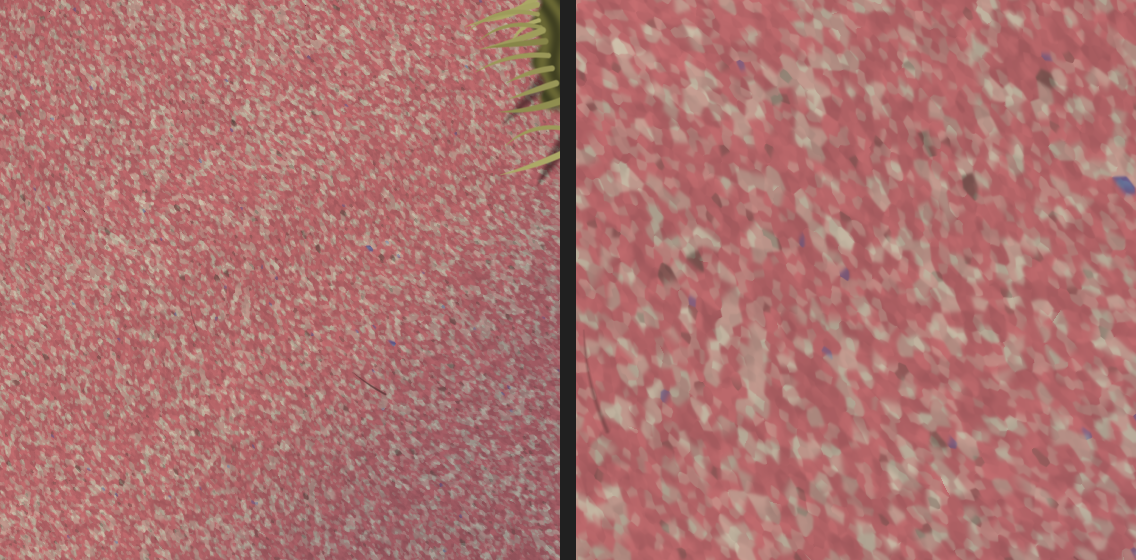
Left: the whole. Right: its middle third, enlarged.
Reproduce this texture procedurally as a Shadertoy shader.

```glsl
const vec3 RED_DARK   = vec3(0.63, 0.345, 0.36);
const vec3 RED_LIGHT  = vec3(0.78, 0.435, 0.445);
const vec3 CREAM      = vec3(0.75, 0.695, 0.62);
const vec3 DARK_SPECK = vec3(0.38, 0.30, 0.27);
const vec3 BLUE_SPECK = vec3(0.22, 0.33, 0.62);
const vec3 SHADE_TINT = vec3(0.86, 0.88, 0.93);
const vec3 LEAF_DEEP  = vec3(0.25, 0.25, 0.13);
const vec3 LEAF_MID   = vec3(0.45, 0.44, 0.22);
const vec3 LEAF_PALE  = vec3(0.72, 0.71, 0.44);
const vec3 TWIG       = vec3(0.36, 0.22, 0.22);

vec3 hash3(vec2 cell) {
    vec3 q = fract(cell.xyx * vec3(0.1031, 0.1030, 0.0973));
    q += dot(q, q.yxz + 33.33);
    return fract((q.xxy + q.yzz) * q.zyx);
}

// Broad, gentle variation from -1 to 1
float layeredSines(vec2 p) {
    return 0.5 * sin(p.x * 7.0 + 2.0 * sin(p.y * 5.0))
         + 0.3 * sin(p.y * 17.0 - p.x * 11.0 + 1.0)
         + 0.2 * sin(p.x * 31.0 + p.y * 23.0);
}

vec3 granuleColor(vec3 rnd, float creamShare, float speckShare) {
    vec3 color = mix(RED_DARK, RED_LIGHT, rnd.y);
    if (rnd.x < creamShare) color = CREAM * mix(0.88, 1.08, rnd.y);
    if (rnd.x > 1.0 - speckShare) color = DARK_SPECK;
    if (rnd.x > 1.0 - 0.12 * speckShare) color = BLUE_SPECK;
    return color;
}

// Soft cellular blend of stretched rubber granules
vec3 granules(vec2 p, float angle, float creamShare, float speckShare, float sharpness) {
    vec2 cell = floor(p);
    vec2 along = vec2(cos(angle), sin(angle));
    vec2 across = vec2(-along.y, along.x);
    vec3 sum = vec3(0.0);
    float total = 0.0;
    for (int y = -1; y <= 1; y++)
    for (int x = -1; x <= 1; x++) {
        vec2 id = cell + vec2(x, y);
        vec3 rnd = hash3(id);
        vec2 d = id + 0.5 + 0.8 * (hash3(id + 71.0).xy - 0.5) - p;
        float window = max(1.0 - dot(d, d) / 1.21, 0.0);
        d = vec2(dot(d, along) * 0.7, dot(d, across) * 1.35);
        float weight = window * exp(-sharpness * dot(d, d));
        sum += weight * granuleColor(rnd, creamShare, speckShare);
        total += weight;
    }
    return sum / max(total, 1e-5);
}

// Coverage of a bent stroke that tapers from root to tip
float taper(vec2 p, vec2 root, vec2 tip, float width, float bend, float blur) {
    vec2 axis = tip - root;
    float h = clamp(dot(p - root, axis) / dot(axis, axis), 0.0, 1.0);
    vec2 spine = root + axis * h + vec2(-axis.y, axis.x) * bend * h * (1.0 - h);
    float d = length(p - spine) - width * (1.0 - h * h);
    return 1.0 - smoothstep(-blur, blur, d);
}

vec3 rubberFloor(vec2 p) {
    float drift = layeredSines(p);
    float angle = mix(-1.15, -0.7, p.x) + 0.25 * drift;
    float creamShare = 0.28 + 0.03 * drift;
    float sharpness = mix(8.5, 5.5, smoothstep(-0.5, 0.5, p.x - p.y));
    vec3 coarse = granules(p * 112.0, angle, creamShare, 0.003, sharpness);
    vec3 fine = granules(p * 200.0 + 37.0, angle, creamShare, 0.016, sharpness);
    vec3 color = mix(coarse, fine, 0.38);
    float shadow = smoothstep(-0.18, 0.22, dot(p - vec2(0.72, 0.38), vec2(0.74, -0.67)));
    return color * mix(vec3(1.0), SHADE_TINT, shadow) * (0.99 + 0.02 * drift);
}

// Tuft in the upper right corner, with its cast shadows
vec3 addGrass(vec3 color, vec2 p) {
    float shade = taper(p, vec2(0.98, 0.87), vec2(0.90, 0.78), 0.012, 0.1, 0.008);
    shade = max(shade, taper(p, vec2(1.01, 0.75), vec2(0.96, 0.67), 0.012, 0.0, 0.007));
    color *= 1.0 - 0.45 * shade;

    float edge = 0.955 + 0.008 * sin(p.y * 90.0) + 0.25 * max(0.88 - p.y, 0.0);
    float body = smoothstep(-0.006, 0.010, p.x - edge) * smoothstep(0.79, 0.82, p.y);
    float streaks = 0.5 + 0.5 * sin(p.x * 160.0 + p.y * 45.0 + 2.0 * sin(p.y * 38.0));
    color = mix(color, mix(LEAF_DEEP, LEAF_MID, streaks * 0.8), body);

    for (int i = 0; i < 13; i++) {
        float t = float(i) / 12.0;
        vec3 rnd = hash3(vec2(float(i), 9.0));
        float rootHeight = 1.0 - 0.11 * t - 0.16 * t * t * t + 0.015 * (rnd.x - 0.5);
        vec2 root = vec2(mix(0.958, 1.02, t * t), rootHeight);
        vec2 tip = root - vec2(mix(0.05, 0.13, rnd.y), mix(0.005, 0.05, rnd.z));
        float blade = taper(p, root, tip, mix(0.004, 0.007, rnd.x), rnd.x - 0.6, 0.002);
        color = mix(color, mix(LEAF_MID, LEAF_PALE, 0.2 + 0.7 * rnd.z), blade);
    }
    return color;
}

void mainImage(out vec4 fragColor, in vec2 fragCoord) {
    vec2 p = fragCoord / iResolution.xy;
    vec3 color = rubberFloor(p);

    // Loose dry stalks
    float stalk = taper(p, vec2(0.688, 0.296), vec2(0.630, 0.335), 0.0018, 0.1, 0.0014);
    stalk = max(stalk, 0.6 * taper(p, vec2(0.352, 0.41), vec2(0.338, 0.47), 0.0012, 0.2, 0.0012));
    color = mix(color, TWIG, 0.8 * stalk);

    fragColor = vec4(addGrass(color, p), 1.0);
}
```
